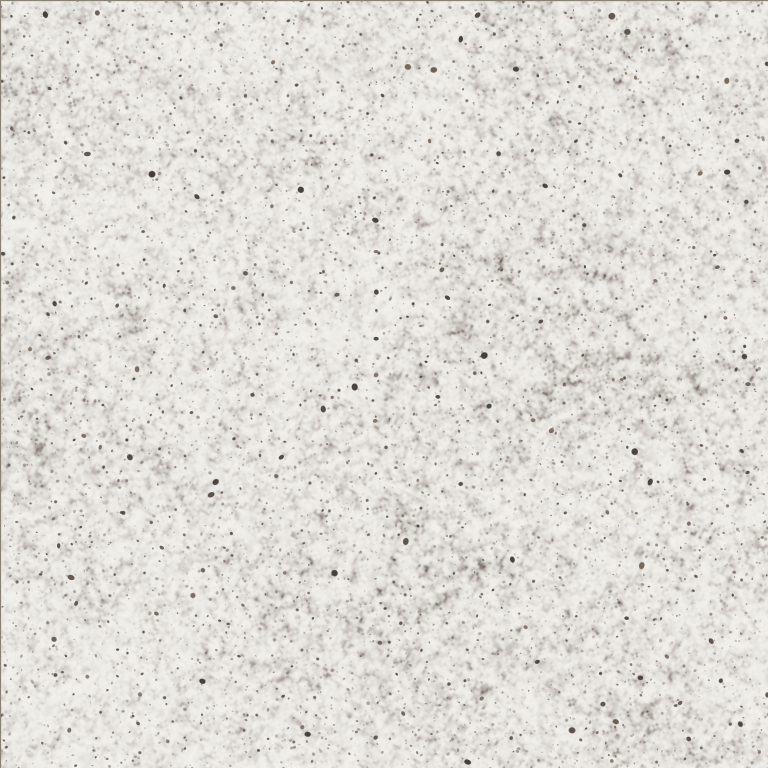
This texture is drawn by a WebGL 1 fragment shader. Its source:

```glsl
precision highp float;

uniform vec2 u_resolution;

#define PALE vec3(0.952, 0.950, 0.932)
#define SHADE vec3(1.0, 1.10, 1.12)
#define CHARCOAL vec3(0.26, 0.24, 0.22)
#define UMBER vec3(0.47, 0.41, 0.35)
#define EDGE_COLOR vec3(0.53, 0.51, 0.46)
#define EDGE_WIDTH 0.0016
#define MOTTLE_DEPTH 0.051
#define MOTTLE_SKEW 0.65
#define SPECK_SOFTNESS 0.0011

// Sine-free hashes
float hash12(vec2 p) {
  vec3 q = fract(vec3(p.xyx) * 0.1031);
  q += dot(q, q.yzx + 33.33);
  return fract((q.x + q.y) * q.z);
}

vec3 hash32(vec2 p) {
  vec3 q = fract(vec3(p.xyx) * vec3(0.1031, 0.1030, 0.0973));
  q += dot(q, q.yxz + 33.33);
  return fract((q.xxy + q.yzz) * q.zyx);
}

mat2 rotation(float angle) {
  float c = cos(angle), s = sin(angle);
  return mat2(c, s, -s, c);
}

// Value noise scaled to zero mean and roughly unit deviation
float unitNoise(vec2 p) {
  vec2 cell = floor(p);
  vec2 f = fract(p);
  f = f * f * (3.0 - 2.0 * f);
  float low = mix(hash12(cell), hash12(cell + vec2(1.0, 0.0)), f.x);
  float high = mix(hash12(cell + vec2(0.0, 1.0)), hash12(cell + 1.0), f.x);
  return (mix(low, high, f.y) - 0.5) * 4.66;
}

// Pale ground with a skewed, cloudy grey mottling
vec3 ground(vec2 p) {
  float z = 0.60 * unitNoise(rotation(0.5) * p * 250.0 + 311.0);
  z += 0.65 * unitNoise(rotation(1.2) * p * 118.0 + 173.0);
  z += 0.35 * unitNoise(rotation(0.9) * p * 47.0 + 91.0);
  z += 0.22 * unitNoise(rotation(0.3) * p * 7.0 + 37.0);
  return PALE - SHADE * MOTTLE_DEPTH * exp(MOTTLE_SKEW * z);
}

// One jittered layer of slightly oval specks, laid over the color
vec3 addSpecks(vec3 color, vec2 p, float cells, float density,
               vec2 radii, vec2 opacity, float seed) {
  vec2 grid = p * cells;
  vec2 home = floor(grid);
  float soft = max(SPECK_SOFTNESS, 0.7 / min(u_resolution.x, u_resolution.y));
  for (int y = -1; y <= 1; y++) {
    for (int x = -1; x <= 1; x++) {
      vec2 cell = home + vec2(float(x), float(y));
      vec3 place = hash32(cell + seed);
      vec3 look = hash32(cell + seed + 57.0);
      vec2 offset = (grid - cell - place.xy) / cells;
      offset = rotation(look.x * 6.2832) * offset;
      offset.y *= 1.0 + 0.5 * look.y;
      float radius = mix(radii.x, radii.y, look.z * look.z * look.z);
      float cover = 1.0 - smoothstep(-soft, soft, length(offset) - radius);
      cover *= step(place.z, density) * mix(opacity.x, opacity.y, look.z);
      vec3 tint = mix(UMBER, CHARCOAL, smoothstep(0.1, 0.8, fract(look.x * 7.0 + look.z)));
      color = mix(color, tint, cover);
    }
  }
  return color;
}

void main() {
  float side = min(u_resolution.x, u_resolution.y);
  vec2 p = gl_FragCoord.xy / side;

  vec3 color = ground(p);

  // Faint grains, small specks, then bold dark specks
  color = addSpecks(color, p, 90.0, 0.42, vec2(0.0011, 0.0024), vec2(0.15, 0.45), 11.0);
  color = addSpecks(color, p, 58.0, 0.40, vec2(0.0011, 0.0021), vec2(0.40, 0.90), 203.0);
  color = addSpecks(color, p, 25.0, 0.52, vec2(0.0020, 0.0047), vec2(0.65, 1.00), 407.0);

  // Thin dark rim along the left and the top
  float rim = min(p.x, u_resolution.y / side - p.y);
  float pixel = 0.5 / side;
  color = mix(EDGE_COLOR, color, smoothstep(EDGE_WIDTH - pixel, EDGE_WIDTH + pixel, rim));

  gl_FragColor = vec4(color, 1.0);
}
```
